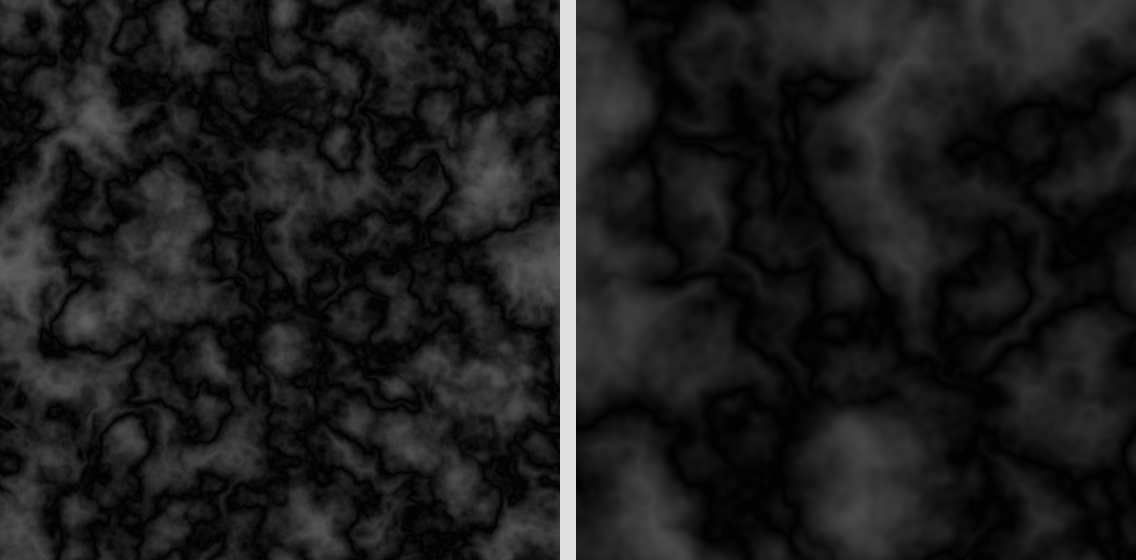
Left, the full canvas; right, a detail of the centre.
Write a Shadertoy shader that draws this texture.

```glsl
// Dark smoky clouds with fine creases and ridges, made by repeatedly folding seamless noise.

const int OCTAVES = 6;
const int FOLDS = 3;
const float BASE_PERIOD = 4.0;     // noise cells across the canvas, first octave
const float FOLD_LEVEL = 0.5;      // keeps the folded field centred on zero
const float CREASE_SOFTNESS = 0.025;
const float FIELD_SPREAD = 0.63;   // standard deviation of the folded field
const float BRIGHTNESS = 0.18;
const float HIGHLIGHT_ROLLOFF = 0.1;

float hash(vec2 p, float seed) {
    return fract(sin(dot(p, vec2(127.1, 311.7)) + seed * 17.23) * 43758.5453);
}

// Slope contribution of one lattice corner, wrapped to the period
float corner(vec2 cell, vec2 toPoint, float period, float seed) {
    float angle = 6.28318 * hash(mod(cell, period), seed);
    return dot(vec2(cos(angle), sin(angle)), toPoint);
}

// Gradient noise that repeats after a whole number of cells
float tiledNoise(vec2 p, float period, float seed) {
    vec2 cell = floor(p);
    vec2 f = p - cell;
    vec2 s = f * f * f * (f * (f * 6.0 - 15.0) + 10.0);
    vec2 e = vec2(1.0, 0.0);
    float low = mix(corner(cell, f, period, seed),
                    corner(cell + e.xy, f - e.xy, period, seed), s.x);
    float high = mix(corner(cell + e.yx, f - e.yx, period, seed),
                     corner(cell + e.xx, f - e.xx, period, seed), s.x);
    return mix(low, high, s.y);
}

// Fractal sum scaled to roughly unit deviation; octaves are shifted apart
float clouds(vec2 uv, float seed) {
    float sum = 0.0;
    float amplitude = 4.0;
    float period = BASE_PERIOD;
    for (int i = 0; i < OCTAVES; i++) {
        float layer = seed + float(i);
        vec2 shift = vec2(hash(vec2(1.0, 5.0), layer), hash(vec2(7.0, 2.0), layer));
        sum += amplitude * tiledNoise(uv * period + shift, period, layer);
        amplitude *= 0.5;
        period *= 2.0;
    }
    return sum;
}

float softAbs(float x, float softness) {
    return sqrt(x * x + softness * softness);
}

// Each fold turns zero crossings into creases, then adds new clouds
float foldedClouds(vec2 uv, float seed) {
    float field = FIELD_SPREAD * clouds(uv, seed);
    for (int i = 1; i <= FOLDS; i++) {
        float layer = clouds(uv, seed + float(i * OCTAVES));
        field = softAbs(field, CREASE_SOFTNESS) - FOLD_LEVEL + 0.5 * layer;
    }
    return softAbs(field, CREASE_SOFTNESS) / FIELD_SPREAD;
}

void mainImage(out vec4 fragColor, in vec2 fragCoord) {
    vec2 uv = fragCoord / iResolution.xy;
    float density = min(foldedClouds(uv, 3.0), 4.5);

    // Grey tone with gently compressed highlights
    float grey = BRIGHTNESS * density * (1.0 - HIGHLIGHT_ROLLOFF * density);
    fragColor = vec4(vec3(grey), 1.0);
}
```
